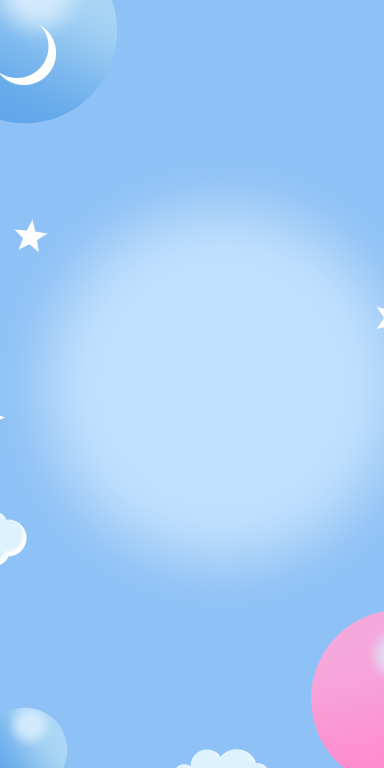
Reproduce this background procedurally as a WebGL 2 fragment shader.

```glsl
#version 300 es
precision highp float;
// Pastel sky with a soft central glow, framed by glossy balloons,
// a crescent, stars and clouds. Every shape is a distance function,
// layered back to front in units of the canvas width.

uniform vec2 u_resolution;
out vec4 fragColor;

const vec3 SKY = vec3(0.557, 0.757, 0.961);
const vec3 GLOW = vec3(0.757, 0.878, 0.992);
const vec3 BLUE_DARK = vec3(0.39, 0.66, 0.92);
const vec3 BLUE_LIGHT = vec3(0.67, 0.84, 0.96);
const vec3 PINK = vec3(0.995, 0.55, 0.80);
const vec3 PINK_LIGHT = vec3(0.96, 0.66, 0.86);
const vec3 SHINE = vec3(0.86, 0.93, 0.99);
const vec3 WHITE = vec3(0.99, 0.995, 0.99);
const vec3 CLOUD_SHADE = vec3(0.87, 0.95, 0.995);

const vec2 GLOW_CENTER = vec2(0.578, 0.997);
const float GLOW_INNER = 0.31;
const float GLOW_OUTER = 0.60;

// Circles are (x, y, radius).
const vec3 BIG_BALLOON = vec3(0.065, 1.919, 0.240);
const vec3 BIG_SHINE = vec3(0.099, 2.020, 0.140);
const vec3 SMALL_BALLOON = vec3(0.065, 0.047, 0.110);
const vec3 SMALL_SHINE = vec3(0.078, 0.112, 0.065);
const vec3 PINK_BALLOON = vec3(1.042, 0.180, 0.232);
const vec3 PINK_SHINE = vec3(1.036, 0.294, 0.085);
const vec3 MOON = vec3(0.0625, 1.862, 0.0835);
const vec3 MOON_CUT = vec3(0.0443, 1.879, 0.0820);

// Stars are (x, y, radius, angle of one tip).
const vec4 STARS[3] = vec4[3](
  vec4(0.079, 1.383, 0.045, 1.45),
  vec4(-0.029, 0.911, 0.042, 0.05),
  vec4(1.021, 1.172, 0.049, 2.51));
const float STAR_WAIST = 0.43;

// Puffs of the left cloud, then of the bottom cloud.
const vec3 PUFFS[7] = vec3[7](
  vec3(-0.021, 0.628, 0.042), vec3(0.021, 0.599, 0.048),
  vec3(-0.016, 0.568, 0.042), vec3(0.479, -0.016, 0.026),
  vec3(0.539, 0.005, 0.043), vec3(0.616, -0.005, 0.054),
  vec3(0.669, -0.021, 0.034));
const vec2 CLOUD_RIM = vec2(-0.006, 0.008);

float circle(vec2 p, vec3 c) {
  return length(p - c.xy) - c.z;
}

// Five-pointed star: fold the angle, then measure to one slanted edge.
float star(vec2 p, vec4 s) {
  const float SECTOR = 1.2566371;
  vec2 q = p - s.xy;
  float a = atan(q.y, q.x) - s.w;
  a = abs(mod(a + 0.5 * SECTOR, SECTOR) - 0.5 * SECTOR);
  q = length(q) * vec2(cos(a), sin(a));
  vec2 tip = vec2(s.z, 0.0);
  vec2 waist = s.z * STAR_WAIST * vec2(cos(0.5 * SECTOR), sin(0.5 * SECTOR));
  vec2 edge = normalize(waist - tip);
  return dot(q - tip, vec2(edge.y, -edge.x));
}

float clouds(vec2 p) {
  float d = 10.0;
  for (int i = 0; i < PUFFS.length(); i++) d = min(d, circle(p, PUFFS[i]));
  return d;
}

// Coverage of a shape, smoothed over about one pixel.
float cover(float d) {
  return clamp(0.5 - d * u_resolution.x, 0.0, 1.0);
}

// Balloon shaded along a direction, with a soft round highlight.
vec3 balloon(vec3 base, vec2 p, vec3 ball, vec3 shine, vec3 dark, vec3 light, vec2 dir) {
  float t = dot((p - ball.xy) / ball.z, normalize(dir));
  vec3 body = mix(dark, light, smoothstep(-0.9, 0.8, t));
  float gloss = 1.0 - smoothstep(0.25, 1.0, length(p - shine.xy) / shine.z);
  body = mix(body, SHINE, 0.85 * gloss);
  return mix(base, body, cover(circle(p, ball)));
}

void main() {
  vec2 p = gl_FragCoord.xy / u_resolution.x;

  // Sky and glow
  float glow = 1.0 - smoothstep(GLOW_INNER, GLOW_OUTER, length(p - GLOW_CENTER));
  vec3 color = mix(SKY, GLOW, glow);

  // Balloons
  color = balloon(color, p, BIG_BALLOON, BIG_SHINE, BLUE_DARK, BLUE_LIGHT, vec2(0.5, 1.0));
  color = balloon(color, p, SMALL_BALLOON, SMALL_SHINE, BLUE_DARK, BLUE_LIGHT, vec2(1.0, 0.6));
  color = balloon(color, p, PINK_BALLOON, PINK_SHINE, PINK, PINK_LIGHT, vec2(-0.2, 1.0));

  // Crescent and stars
  float white = cover(max(circle(p, MOON), -circle(p, MOON_CUT)));
  for (int i = 0; i < STARS.length(); i++) white = max(white, cover(star(p, STARS[i])));
  color = mix(color, WHITE, white);

  // Clouds: pale body with a white rim toward the lower right
  float inside = 1.0 - smoothstep(-0.010, 0.002, clouds(p - CLOUD_RIM));
  color = mix(color, mix(WHITE, CLOUD_SHADE, inside), cover(clouds(p)));

  fragColor = vec4(color, 1.0);
}
```
